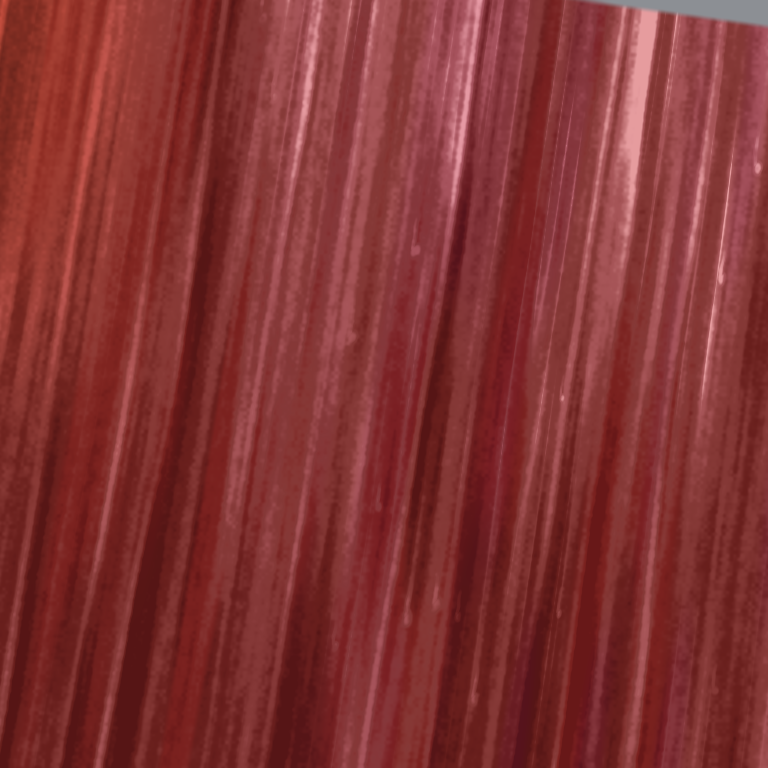
Write a Shadertoy shader that draws this texture.

```glsl
// Glossy crimson curtain of slanted folds with pink streaks and wet glints
#define SLANT 0.155
#define CREASES 12
#define CREASE_DEPTH 0.36
#define FOLD_CONTRAST 1.25
#define SHEEN 0.85
#define GLINT 0.42
#define GRAIN 0.09

const vec3 SHADOW = vec3(0.33, 0.08, 0.08);
const vec3 CRIMSON = vec3(0.41, 0.12, 0.11);
const vec3 RED = vec3(0.52, 0.22, 0.21);
const vec3 ROSE = vec3(0.65, 0.33, 0.34);
const vec3 PINK = vec3(0.90, 0.61, 0.62);
const vec3 EMBER = vec3(0.76, 0.28, 0.20);
const vec3 RAIL = vec3(0.55, 0.56, 0.58);

float hash(vec2 p) {
    return fract(sin(dot(p, vec2(127.1, 311.7))) * 43758.5453);
}

float noise(vec2 p) {
    vec2 i = floor(p), f = fract(p);
    f = f * f * (3.0 - 2.0 * f);
    return mix(mix(hash(i), hash(i + vec2(1, 0)), f.x),
               mix(hash(i + vec2(0, 1)), hash(i + vec2(1, 1)), f.x), f.y);
}

// Broad to fine folds, stretched along the cloth
float folds(vec2 p) {
    return 0.26 * noise(p * vec2(13.0, 1.2))
         + 0.32 * noise(p * vec2(37.0, 2.0) + 17.0)
         + 0.26 * noise(p * vec2(84.0, 3.0) + 41.0)
         + 0.16 * noise(p * vec2(150.0, 7.0) + 83.0);
}

// Thin bright ridges, broken up along their length
float streaks(vec2 p, float freq) {
    float ridge = 1.0 - abs(2.0 * noise(p * vec2(freq, 1.0) + freq) - 1.0);
    float fade = smoothstep(0.38, 0.75, noise(p * vec2(freq * 0.6, 3.0) + 7.0));
    float broken = 0.55 + 0.6 * noise(p * vec2(70.0, 16.0) + freq);
    return pow(ridge, 5.0) * fade * broken;
}

// Pleats: lit rim on the left, sharp shadow fading to the right
float creases(vec2 p) {
    float tone = 0.0;
    for (int i = 0; i < CREASES; i++) {
        float k = float(i);
        float at = (k + 0.8 * hash(vec2(k, 3.0))) / float(CREASES) * 1.16 - 0.08;
        float d = p.x - at - 0.016 * (noise(vec2(p.y * 2.0, k * 5.0)) - 0.5);
        float width = mix(0.010, 0.026, hash(vec2(k, 9.0)));
        float strength = 0.35 + 0.75 * noise(vec2(p.y * 1.8, k * 3.7 + 1.0));
        float dark = smoothstep(-0.003, 0.005, d) * exp(-max(d, 0.0) / width);
        float rim = exp(-pow((d + 0.007) / 0.0045, 2.0));
        tone += strength * (0.26 * rim - CREASE_DEPTH * dark);
    }
    return tone;
}

// Rare drips of mixed size: a broken tail ending in a small bead
float drips(vec2 p) {
    vec2 q = p * vec2(32.0, 9.0);
    q.y += 7.0 * hash(vec2(floor(q.x), 2.0));
    vec2 cell = floor(q);
    float size = mix(0.5, 1.1, hash(cell + 11.0));
    vec2 f = (fract(q) - vec2(0.35 + 0.3 * hash(cell + 5.0), 0.25)) / size;
    f.x += 0.10 * (noise(vec2(f.y * 6.0, cell.x)) - 0.5);
    float bead = 1.0 - smoothstep(0.06, 0.26, length(f * vec2(0.9, 2.0)));
    float tail = (1.0 - smoothstep(0.03, 0.16, abs(f.x + 0.12)))
               * smoothstep(-0.05, 0.05, f.y) * (1.0 - smoothstep(0.1, 0.65, f.y));
    float wet = 0.4 + 0.9 * noise(p * vec2(110.0, 60.0));
    return max(bead, 0.8 * tail) * wet * step(0.91, hash(cell + 21.0));
}

vec3 palette(float t) {
    vec3 c = mix(SHADOW, CRIMSON, smoothstep(0.0, 0.20, t));
    c = mix(c, RED, smoothstep(0.20, 0.46, t));
    c = mix(c, ROSE, smoothstep(0.46, 0.72, t));
    return mix(c, PINK, smoothstep(0.72, 1.05, t));
}

void mainImage(out vec4 fragColor, in vec2 fragCoord) {
    vec2 uv = fragCoord / iResolution.xy;
    vec2 p = uv;
    p.x -= SLANT * (uv.y - 0.5) * (1.15 - 0.35 * uv.x);
    p.x += 0.006 * (noise(uv * vec2(5.0, 4.0)) - 0.5);

    // Light falls from the upper right
    float glow = smoothstep(0.25, 1.0, uv.x) * smoothstep(0.1, 1.0, uv.y);
    float gloss = smoothstep(0.2, 0.6, uv.x) * mix(0.4, 1.0, uv.y) + 0.12;

    float tone = 0.38 + 0.14 * (uv.y - 0.5) + 0.15 * glow;
    tone += FOLD_CONTRAST * (folds(p) - 0.5);
    tone += creases(p);
    tone += SHEEN * gloss * (0.5 * streaks(p, 30.0) + 0.5 * streaks(p, 64.0));
    tone += GLINT * gloss * drips(p);
    tone += GRAIN * (noise(uv * 210.0) + noise(uv * vec2(120.0, 80.0)) - 1.0);
    vec3 color = palette(max(tone, 0.04));

    // Warm upper left, saturated red in the shade, magenta threads on the right
    float warm = (1.0 - smoothstep(0.0, 0.32, uv.x)) * smoothstep(0.2, 1.0, uv.y);
    color = mix(color, EMBER * (0.5 + 1.0 * tone), 0.7 * warm);
    float shade = 1.0 - smoothstep(0.2, 0.5, tone);
    float rich = smoothstep(0.45, 0.65, noise(p * vec2(26.0, 2.0) + 29.0));
    color += vec3(0.07, 0.01, 0.01) * rich * shade;
    float cool = smoothstep(0.35, 0.75, noise(p * vec2(30.0, 2.5) + 63.0));
    color += vec3(0.0, -0.01, 0.025) * cool * smoothstep(0.2, 0.7, uv.x);

    // Pale rail along the upper right edge
    float edge = uv.y - 1.0 + 0.14 * (uv.x - 0.74);
    color = mix(color, RAIL, smoothstep(-0.003, 0.006, edge) * smoothstep(0.7, 0.8, uv.x));
    fragColor = vec4(clamp(color, 0.0, 1.0), 1.0);
}
```
